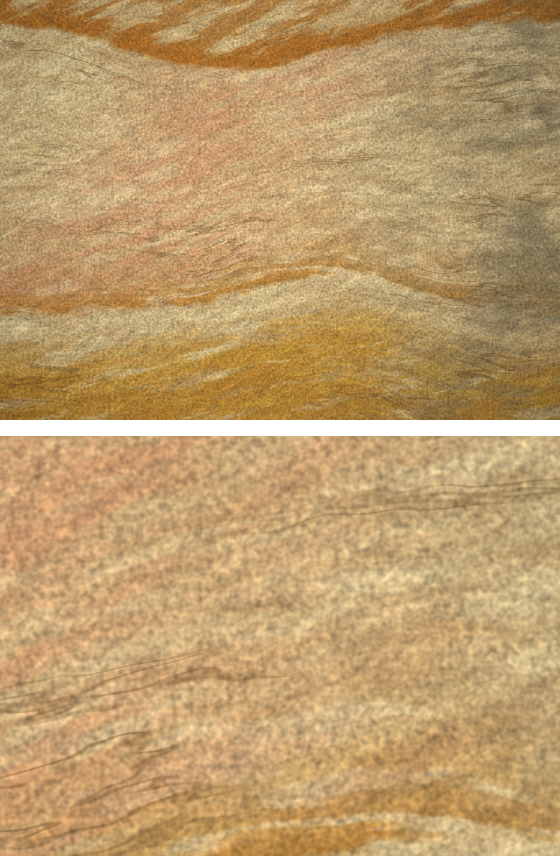
Top, the full canvas; bottom, a detail of the centre.
Reproduce this texture procedurally as a Shadertoy shader.

```glsl
// Weathered banded sandstone: two rust seams enclose a pale, pink-tinged bed above
// golden layers. Curved seam profiles steer stretched gradient noise for the strata;
// slanted streaks, thin cracks, stains and fine grain are blended over them.

const vec3 CREAM = vec3(0.83, 0.75, 0.56);
const vec3 SAND  = vec3(0.73, 0.62, 0.43);
const vec3 PINK  = vec3(0.77, 0.57, 0.41);
const vec3 GOLD  = vec3(0.73, 0.55, 0.21);
const vec3 RUST  = vec3(0.65, 0.41, 0.15);
const vec3 STAIN = vec3(0.53, 0.48, 0.36);
const vec3 CRACK = vec3(0.43, 0.31, 0.17);

const float STREAK_FREQ = 24.0;   // coarse streaks per canvas height
const float STREAK_STRETCH = 0.15;
const float GRAIN_FREQ = 140.0;
const float GRAIN_CONTRAST = 0.27;
const float RELIEF_CONTRAST = 0.16;
const float VIGNETTE = 0.22;

vec2 hashGradient(vec2 cell) {
    vec3 q = fract(cell.xyx * vec3(0.1031, 0.1030, 0.0973));
    q += dot(q, q.yzx + 33.33);
    return fract((q.xx + q.yz) * q.zy) * 2.0 - 1.0;
}

float gradientNoise(vec2 p) {
    vec2 i = floor(p), f = fract(p);
    vec2 u = f * f * f * (f * (f * 6.0 - 15.0) + 10.0);
    vec2 e = vec2(1.0, 0.0);
    float a = dot(hashGradient(i), f);
    float b = dot(hashGradient(i + e.xy), f - e.xy);
    float c = dot(hashGradient(i + e.yx), f - e.yx);
    float d = dot(hashGradient(i + e.xx), f - e.xx);
    return mix(mix(a, b, u.x), mix(c, d, u.x), u.y);
}

float fbm(vec2 p) {
    float sum = 0.0, amp = 1.0;
    for (int i = 0; i < 4; i++) {
        sum += amp * gradientNoise(p);
        p = p * 2.03 + vec2(17.3, 9.1);
        amp *= 0.62;
    }
    return sum;
}

// Streaks along a given slope, remapped to 0..1
float streaks(vec2 p, float slope, float freq) {
    vec2 q = vec2(p.x + slope * p.y, p.y - slope * p.x);
    return smoothstep(-0.42, 0.42, fbm(q * freq * vec2(STREAK_STRETCH, 1.0) + 50.0));
}

float bump(float x, float center, float width) {
    float d = (x - center) / width;
    return exp(-d * d);
}

float upperSeam(float x) { return 0.945 - 0.115 * bump(x, 0.54, 0.32); }
float lowerSeam(float x) { return 0.25 + 0.015 * x + 0.09 * bump(x, 0.76, 0.25); }

void mainImage(out vec4 fragColor, in vec2 fragCoord) {
    vec2 uv = fragCoord / iResolution.xy;
    vec2 p = fragCoord / iResolution.y;

    // Strata coordinates: heights relative to the seams and along the curved beds
    float wave = 0.022 * fbm(p * vec2(3.5, 5.0) + 3.0);
    float fray = 0.013 * fbm(p * vec2(16.0, 34.0));
    float above = p.y - upperSeam(p.x) + wave + fray;
    float below = p.y - lowerSeam(p.x) + wave + fray;
    float bend = mix(lowerSeam(p.x) - 0.28, upperSeam(p.x) - 0.9, smoothstep(0.3, 0.9, p.y));
    vec2 bed = vec2(p.x, p.y - bend + wave);
    vec2 warped = p + vec2(0.0, wave);

    float slanted = streaks(warped, 0.38, STREAK_FREQ);
    float shallow = streaks(warped + 7.0, 0.2, STREAK_FREQ);
    float layered = streaks(bed + 3.0, 0.0, STREAK_FREQ * 1.2);
    float cloud = fbm(p * vec2(3.0, 4.5) + 21.0);
    float inTop = smoothstep(-0.006, 0.014, above);
    float inMiddle = smoothstep(-0.01, 0.02, below) * (1.0 - inTop);

    // Pale bed
    float paleMix = clamp(0.5 * slanted + 0.5 * layered + 0.45 * cloud, 0.0, 1.0);
    vec3 col = mix(SAND, CREAM, paleMix);

    // Pink diagonal veil
    float veil = bump(p.x - 0.42 - (p.y - 0.57), 0.0, 0.27);
    float blush = bump(p.x, 0.45, 0.45) * bump(below, 0.08, 0.08);
    float pink = inMiddle * clamp(veil + 0.6 * blush, 0.0, 1.0);
    col = mix(col, PINK, pink * (0.25 + 0.65 * (1.0 - slanted)));

    // Golden layers, pale just under the lower seam
    float depth = 1.0 - smoothstep(-0.17, -0.015, below);
    float goldMix = depth * smoothstep(0.0, 0.75, shallow + 0.35 * depth - 0.12);
    goldMix *= 1.0 - 0.45 * smoothstep(0.8, 1.3, p.x) * smoothstep(0.05, 0.2, p.y);
    col = mix(col, GOLD, 0.92 * goldMix);
    col = mix(col, RUST, 0.45 * depth * (1.0 - layered) * (1.0 - uv.y * 2.5));

    // Rust seams: crisp lower edge, fading upward
    float topFade = mix(1.0, 0.65, smoothstep(0.02, 0.12, above));
    float topStreak = smoothstep(0.1, 0.8, 1.0 - slanted + 0.5 * bump(above, 0.01, 0.05));
    col = mix(col, RUST, inTop * topFade * (0.2 + 0.75 * topStreak));
    float seam = smoothstep(-0.004, 0.012, below) * exp(-max(below, 0.0) / 0.05);
    col = mix(col, mix(RUST, GOLD, 0.3), 0.95 * seam * smoothstep(0.1, 0.75, 1.0 - layered + 0.15));
    float patchRust = bump(p.x, 1.27, 0.1) * bump(p.y, 0.27, 0.07);
    col = mix(col, RUST, 0.7 * patchRust * (1.0 - shallow));

    // Grey stains on the right and thin cracks along the beds
    float stain = smoothstep(0.65, 1.3, p.x) * (1.0 - 0.75 * inTop);
    stain *= smoothstep(-0.35, 0.5, cloud + 0.4 * (0.5 - layered));
    stain += 0.4 * bump(p.x, 1.15, 0.16) * bump(p.y, 0.69, 0.09);
    col = mix(col, STAIN, clamp(0.75 * stain, 0.0, 0.8));
    float ridge = abs(fbm(bed * vec2(2.2, 15.0) + 31.0));
    float crack = 1.0 - smoothstep(0.0, 0.075, ridge);
    crack *= smoothstep(-0.1, 0.35, gradientNoise(p * vec2(3.0, 8.0) + 11.0));
    col = mix(col, CRACK, 0.45 * crack);

    // Surface relief, grain and light falloff
    float relief = fbm(vec2(p.x + 0.5 * p.y, p.y - 0.5 * p.x) * vec2(22.0, 50.0));
    float grain = gradientNoise(p * GRAIN_FREQ) + 0.8 * gradientNoise(p * GRAIN_FREQ * 1.83 + 5.0);
    col *= 1.0 + RELIEF_CONTRAST * relief + GRAIN_CONTRAST * grain;
    vec2 offCenter = (uv - vec2(0.45, 0.52)) * vec2(1.7, 1.4);
    col *= 1.04 - VIGNETTE * dot(offCenter, offCenter);
    fragColor = vec4(clamp(col, 0.0, 1.0), 1.0);
}
```
